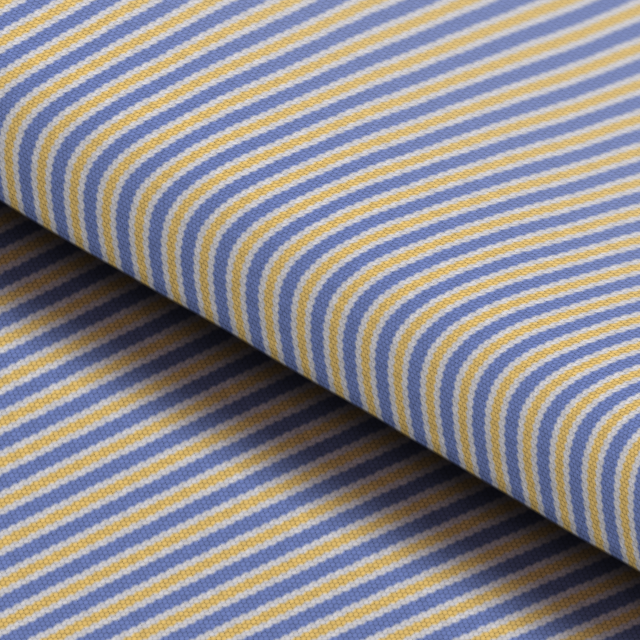
This texture is drawn by a Shadertoy shader. Its source:

```glsl
// Striped woven cotton: a rolled fold lies over a flat layer of the same cloth.
// Each layer maps the canvas to (stripe phase, thread row); one cloth function
// colours both, then the roll is shaded and casts a soft shadow on the flat part.

#define FOLD_START 0.6875   // height of the fold edge at the left side
#define FOLD_SLOPE 0.58     // fall of the fold edge per unit of x
#define ROLL_PERIOD 0.0508  // stripe repeat along x at the fold edge
#define ROLL_SPREAD 0.25    // widening of the stripes far behind the fold
#define FLAT_PERIOD 0.063   // vertical stripe repeat of the flat layer
#define FLAT_SLOPE 0.46     // rise of the flat stripes
#define BLUE_WIDTH 0.39     // share of one repeat
#define YELLOW_WIDTH 0.25   // share of one repeat
#define YARNS 8.0           // yarns across one repeat
#define RELIEF 0.26         // strength of the stitch relief
#define SHADOW_DEPTH 0.16   // reach of the cast shadow below the fold

const float TAU = 6.2831853;
const vec3 BLUE = vec3(0.42, 0.48, 0.69);
const vec3 WHITE = vec3(0.79, 0.78, 0.795);
const vec3 YELLOW = vec3(0.83, 0.70, 0.42);

vec2 hashGradient(vec2 cell) {
    float n = fract(sin(dot(cell, vec2(127.1, 311.7))) * 43758.5);
    return vec2(cos(n * TAU), sin(n * TAU));
}

// Gradient noise, roughly -0.7 to 0.7
float gradientNoise(vec2 p) {
    vec2 i = floor(p), f = p - i;
    vec2 u = f * f * f * (f * (f * 6.0 - 15.0) + 10.0);
    float a = dot(hashGradient(i), f);
    float b = dot(hashGradient(i + vec2(1, 0)), f - vec2(1, 0));
    float c = dot(hashGradient(i + vec2(0, 1)), f - vec2(0, 1));
    float d = dot(hashGradient(i + vec2(1, 1)), f - vec2(1, 1));
    return mix(mix(a, b, u.x), mix(c, d, u.x), u.y);
}

// thread.x counts stripe repeats, thread.y counts rows along the stripe
vec3 cloth(vec2 thread, float blur) {
    float edge = fwidth(thread.x) * 0.7 + 0.025 + 0.04 * blur;
    float detail = (1.0 - 0.7 * blur) * (1.0 - smoothstep(0.4, 0.8, fwidth(thread.y)));

    // Staggered oval stitches
    float row = floor(thread.y);
    vec2 stitch = vec2(thread.x * YARNS + 0.5 * mod(row, 2.0), thread.y);
    vec2 local = fract(stitch) - 0.5;
    float bump = 1.0 - 2.4 * dot(local, local);

    // Stripes with edges that step with the rows
    float wobble = 0.02 * cos(TAU * thread.y * 0.5) * detail;
    wobble += 0.02 * gradientNoise(thread * vec2(2.0, 0.35));
    float d = abs(fract(thread.x + 0.5) - 0.5) + wobble;
    float blue = 1.0 - smoothstep(-edge, edge, d - 0.5 * BLUE_WIDTH);
    float yellow = smoothstep(-edge, edge, d - 0.5 + 0.5 * YELLOW_WIDTH);
    vec3 color = mix(mix(WHITE, BLUE, blue), YELLOW, yellow);

    // Stitch relief and uneven yarn; dyed yarns show deeper gaps
    float relief = RELIEF * mix(0.6, 1.0, max(blue, yellow));
    float uneven = gradientNoise(stitch * vec2(0.9, 0.45));
    return color * (1.0 + detail * (relief * (bump - 0.6) + 0.10 * uneven));
}

// Sideways drift of a stripe as it climbs over the roll
float rollDrift(float h) {
    const float bendHeight = 0.13, bendRadius = 0.10;
    float bend = length(vec2(h - bendHeight, bendRadius));
    return 0.32 * h + 0.70 * (bend - length(vec2(bendHeight, bendRadius)));
}

vec3 rolledLayer(vec2 uv, float h) {
    // The roll is thicker toward the lower right
    float right = max(uv.x - h, 0.0);
    float thickness = 0.95 + 0.5 * right * right;
    float foldX = uv.x - thickness * rollDrift(h / thickness);

    // Far stripes fan out around a pivot on the fold
    const float pivot = 0.2;
    float spread = 1.0 + ROLL_SPREAD * smoothstep(0.2, 0.9, h);
    float phase = ((foldX - pivot) / spread + pivot - 0.5065) / ROLL_PERIOD;
    float blur = smoothstep(0.35, 0.9, h);
    vec3 color = cloth(vec2(phase, h * 145.0), blur);

    // Shade toward the edge, pale sheen on the far side
    float light = mix(0.74, 1.02, smoothstep(0.0, 0.28, h));
    light *= mix(0.78, 1.0, smoothstep(-0.005, 0.025, h));
    float sheen = 0.15 * smoothstep(0.2, 0.6, h);
    return mix(color * light, WHITE, sheen);
}

vec3 flatLayer(vec2 uv, float h) {
    float sag = 0.012 * sin(3.0 * uv.x);
    float phase = (uv.y - FLAT_SLOPE * uv.x - sag - 0.2444) / FLAT_PERIOD;
    float along = (uv.x + FLAT_SLOPE * uv.y) * 121.0;
    vec3 color = cloth(vec2(phase, along), 0.15);

    // Soft cast shadow, deepest under the edge
    float depth = -h + 0.012 * gradientNoise(uv * 5.0);
    float lit = smoothstep(SHADOW_DEPTH - 0.07, SHADOW_DEPTH + 0.07, depth);
    float contact = mix(0.30, 1.0, smoothstep(0.0, 0.10, depth));
    vec3 shade = vec3(0.42, 0.37, 0.38) * contact;
    // Dyed yarn loses more light than white yarn in the shadow
    vec3 dark = color * shade * mix(0.6, 1.05, color.r);
    return mix(dark, color * 0.97, lit);
}

void mainImage(out vec4 fragColor, in vec2 fragCoord) {
    vec2 uv = fragCoord / iResolution.xy;
    float h = uv.y - FOLD_START + FOLD_SLOPE * uv.x;
    h += 0.004 * gradientNoise(vec2(uv.x * 9.0, 2.5));
    float soft = fwidth(h) + 0.001;
    vec3 color = mix(flatLayer(uv, h), rolledLayer(uv, h), smoothstep(-soft, soft, h));
    fragColor = vec4(clamp(color, 0.0, 1.0), 1.0);
}
```
